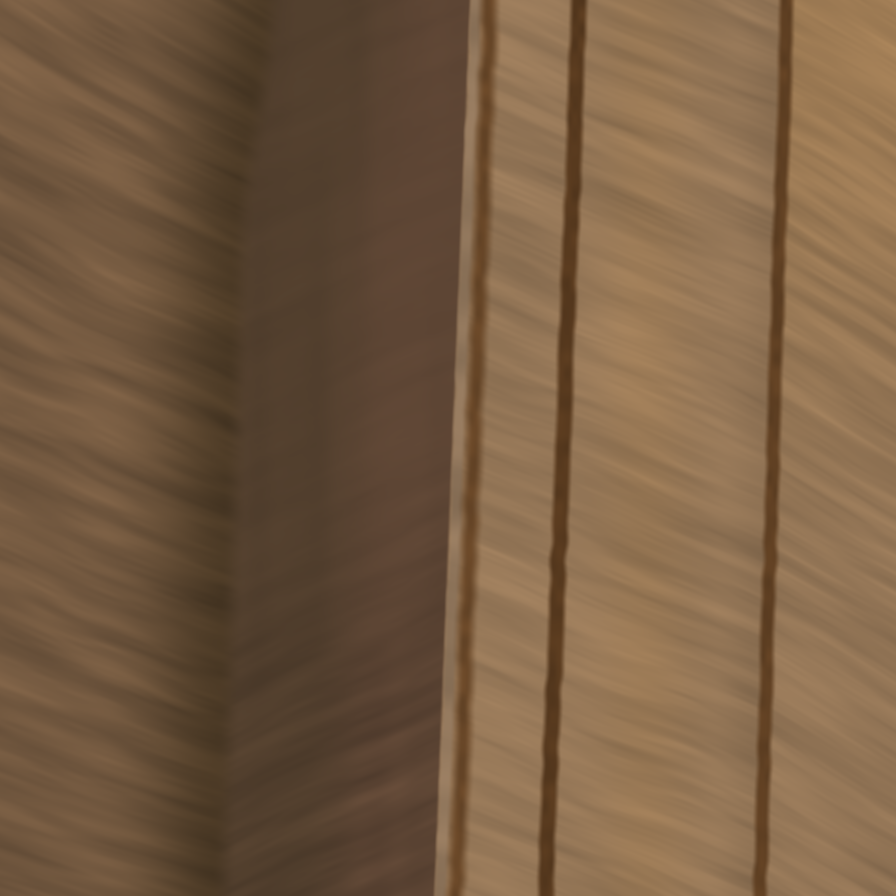
Reproduce this texture procedurally as a three.js fragment shader.

```glsl
// Carved wood: a shaded left panel, a dark recess, and a lit board cut by
// three slanted grooves. Vertical seams are lines leaning with height, and the
// fibres are stretched value noise sheared to a slope for each panel.

varying vec2 vUv;

const vec3 LEFT_WOOD   = vec3(0.470, 0.362, 0.260);
const vec3 LEFT_SHADE  = vec3(0.295, 0.225, 0.145);
const vec3 RECESS_COOL = vec3(0.322, 0.247, 0.178);
const vec3 RECESS_WARM = vec3(0.367, 0.272, 0.205);
const vec3 LIT_WOOD    = vec3(0.590, 0.470, 0.345);
const vec3 LIT_GOLD    = vec3(0.620, 0.480, 0.320);
const vec3 RIM         = vec3(0.560, 0.460, 0.360);
const vec3 GROOVE      = vec3(0.335, 0.220, 0.115);

// Seam positions: x at the bottom, x at the top
const vec2 RECESS_EDGE = vec2(0.485, 0.525);
const vec2 GROOVE_A    = vec2(0.509, 0.547);
const vec2 GROOVE_B    = vec2(0.609, 0.647);
const vec2 GROOVE_C    = vec2(0.848, 0.878);
const float GROOVE_HALF_WIDTH = 0.0085;
const float FIBRE_DENSITY = 62.0;

float hash(vec2 p) {
  return fract(sin(dot(p, vec2(127.1, 311.7))) * 43758.5453);
}

float noise(vec2 p) {
  vec2 i = floor(p);
  vec2 f = fract(p);
  f = f * f * (3.0 - 2.0 * f);
  return mix(mix(hash(i), hash(i + vec2(1.0, 0.0)), f.x),
             mix(hash(i + vec2(0.0, 1.0)), hash(i + vec2(1.0, 1.0)), f.x), f.y);
}

// Signed fibre relief, about -1 to 1; positive slope falls to the right
float fibres(vec2 p, float slope, float density) {
  float across = p.y + slope * p.x + 0.012 * noise(p * 9.0);
  float sum = 0.0;
  float weight = 0.55;
  for (int octave = 0; octave < 3; octave++) {
    float scale = exp2(float(octave));
    sum += weight * (noise(vec2(p.x * 7.0, across * density) * scale
                           + 17.3 * float(octave)) - 0.5);
    weight *= 0.55;
  }
  return 2.0 * sum;
}

float seam(vec2 ends, float y) {
  return mix(ends.x, ends.y, y);
}

// Soft-sided slanted cut with a slightly uneven outline
float groove(vec2 p, vec2 ends, float halfWidth, float softness) {
  float wobble = 0.003 * (noise(vec2(p.y * 48.0, ends.x * 90.0)) - 0.5);
  float d = abs(p.x - seam(ends, p.y) + wobble) - halfWidth;
  return 1.0 - smoothstep(-softness, softness, d);
}

vec3 leftPanel(vec2 p, float edge) {
  float shade = smoothstep(0.17, 0.0, edge - p.x);
  vec3 color = mix(LEFT_WOOD, LEFT_SHADE, shade * (0.45 + 0.55 * shade));
  color *= 0.98 + 0.06 * (noise(p * vec2(4.0, 5.0)) - 0.5);
  float slope = mix(0.30, 0.58, p.y);
  float relief = fibres(p, slope, FIBRE_DENSITY * 0.8);
  return color * (1.0 + 0.17 * relief);
}

vec3 recessPanel(vec2 p, float edge) {
  float warmth = smoothstep(0.08, 0.18, p.x - edge);
  vec3 color = mix(RECESS_COOL, RECESS_WARM, warmth);
  color *= 1.0 + 0.04 * (noise(vec2(p.x * 45.0, p.y * 2.0)) - 0.5);
  float depth = smoothstep(0.52, 0.08, p.y - 0.35 * (p.x - 0.38));
  float relief = fibres(p, -0.46, FIBRE_DENSITY * 0.7);
  color *= 1.0 - 0.04 * depth + mix(0.035, 0.17, depth) * relief;
  return color;
}

vec3 litBoard(vec2 p) {
  float rightSide = smoothstep(-0.01, 0.01, p.x - seam(GROOVE_C, p.y));
  float gold = 0.8 * rightSide * smoothstep(0.3, 1.0, p.y)
             + 0.45 * exp(-pow((p.x - 0.72) / 0.05, 2.0));
  vec3 color = mix(LIT_WOOD, LIT_GOLD, gold);
  color *= 0.99 + 0.05 * (noise(p * vec2(9.0, 5.0)) - 0.5);
  float middle = fibres(p, 0.42, FIBRE_DENSITY);
  float outer = fibres(p + 3.7, 0.60, FIBRE_DENSITY);
  color *= 1.0 + 0.12 * mix(middle, outer, rightSide);
  // Faint shadow on the board just left of the last groove
  float gap = seam(GROOVE_C, p.y) - p.x;
  return color * (1.0 - 0.07 * smoothstep(0.06, 0.0, gap) * step(0.0, gap));
}

void main() {
  vec2 p = vUv;
  float leftEdge = 0.247 + 0.030 * p.y + 0.026 * smoothstep(0.72, 1.0, p.y);
  float recessEdge = seam(RECESS_EDGE, p.y);

  // Three main surfaces
  vec3 color = leftPanel(p, leftEdge);
  color = mix(color, recessPanel(p, leftEdge),
              smoothstep(-0.012, 0.016, p.x - leftEdge));
  color = mix(color, litBoard(p), smoothstep(-0.003, 0.003, p.x - recessEdge));

  // Pale rim beside the recess, then the cuts
  float rim = groove(p, RECESS_EDGE + 0.007, 0.006, 0.003);
  color = mix(color, RIM * (0.9 + 0.2 * noise(vec2(p.y * 30.0, 2.0))), 0.85 * rim);
  float cutTone = 0.94 + 0.16 * noise(vec2(p.x * 120.0, p.y * 60.0));
  color = mix(color, GROOVE * 1.12 * cutTone, 0.9 * groove(p, GROOVE_A, 0.008, 0.007));
  color = mix(color, GROOVE * cutTone, groove(p, GROOVE_B, GROOVE_HALF_WIDTH, 0.004));
  color = mix(color, GROOVE * 1.06 * cutTone,
              0.95 * groove(p, GROOVE_C, GROOVE_HALF_WIDTH * 0.85, 0.004));

  gl_FragColor = vec4(color, 1.0);
}
```
